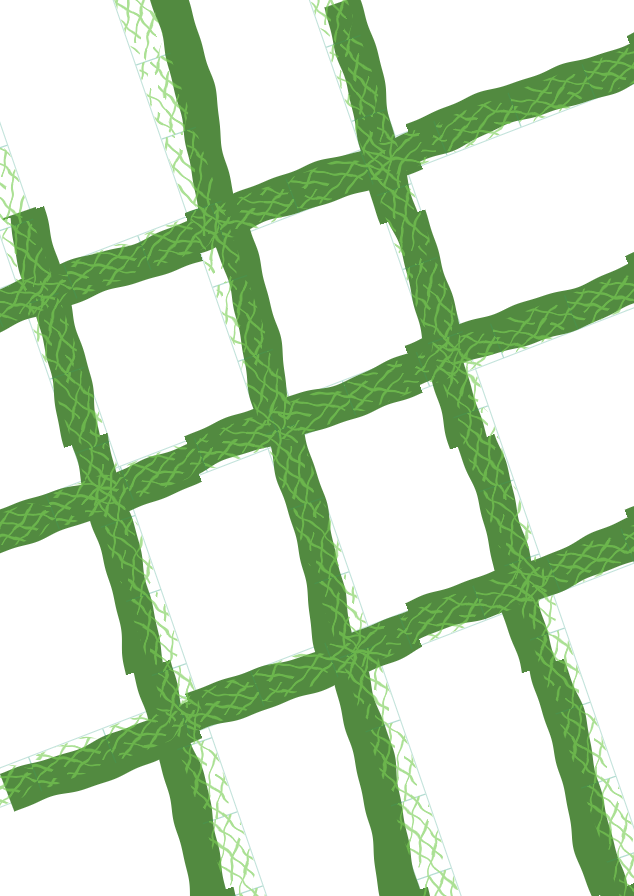
This pattern is drawn by a WebGL 2 fragment shader. Its source:

```glsl
#version 300 es
precision highp float;
// Tilted lattice of three by three wobbly green bands, overlaid with loose strips of diamond netting.

#define LANES 3
#define STROKE 0.248       // length of one brush stroke along a lane
#define STRIP_HALF 0.0205  // half width of the netting strip
#define JOG 0.009          // sideways step where two strokes join
#define WOBBLE 0.0028      // waviness of the band edges
#define DIAMOND vec2(0.0165, 0.0285)
#define NET_WIDTH 0.0012   // half width of a netting thread

uniform vec2 u_resolution;
out vec4 fragColor;

const vec3 PAPER = vec3(1.0);
const vec3 BAND = vec3(0.32, 0.54, 0.25);
const vec3 NET_ON_BAND = vec3(0.42, 0.71, 0.30);
const vec3 NET_ON_PAPER = vec3(0.67, 0.88, 0.58);
const vec3 GUIDE = vec3(0.70, 0.86, 0.82);
const vec3 TICK_ON_BAND = vec3(0.27, 0.59, 0.33);

float hash(vec2 p) {
    return fract(sin(dot(p, vec2(127.1, 311.7))) * 43758.55);
}

// Antialiased coverage of a signed distance
float cover(float d) {
    return clamp(0.5 - d * u_resolution.y, 0.0, 1.0);
}

// Two crossing sets of hand-drawn threads, grouped in tapered tufts
float netting(float across, float along, float unit) {
    float cell = floor(along / unit);
    float f = along / unit - cell;
    vec2 q = vec2(across, along);
    q.x += 0.0013 * sin(along * 173.0 + cell * 2.1) + 0.0007 * sin(along * 391.0);
    q.y += 0.0025 * sin(across * 190.0 + cell * 1.7);
    q /= DIAMOND;
    vec2 d = vec2(q.x + q.y, q.x - q.y);
    vec2 id = floor(d);
    float spacing = 1.0 / length(1.0 / DIAMOND);
    vec2 thread = abs(fract(d) - 0.5) * spacing;

    // Thread thickness varies and some pieces are missing
    vec2 chance = vec2(hash(id + 3.0), hash(id.yx + 17.0));
    vec2 width = NET_WIDTH * (0.75 + 0.65 * chance);
    width = mix(width, vec2(-0.004), step(0.88, chance));
    float net = max(cover(thread.x - width.x), cover(thread.y - width.y));

    float taper = 0.95 - 0.55 * smoothstep(0.72, 1.0, f) - 0.2 * smoothstep(0.12, 0.0, f);
    return net * cover(abs(across) - STRIP_HALF * taper);
}

// Adds one family of parallel lanes; layers hold band, netting, guides and ticks
void addLanes(vec2 p, float slope, vec3 origin, vec3 offset, vec3 drift,
              vec3 head, float side, float halfWidth, inout vec4 layers) {
    float stretch = sqrt(1.0 + slope * slope);
    for (int i = 0; i < LANES; i++) {
        float lane = float(i) + side * 4.0;
        float across = (p.x - origin[i] - slope * p.y) / stretch;
        float t = p.y + slope * across / stretch;
        float along = t * stretch;

        // Band: drifting strokes that step sideways at each join
        float s = (t - 0.242 + 0.027 * step(side, 0.0)) / STROKE;
        float f = fract(s);
        float centre = offset[i] - drift[i] * t - side * JOG * (f - 0.5);
        centre += WOBBLE * sin(6.283 * f + lane) + 0.001 * sin(t * 71.0 + lane * 2.3);
        float edge = halfWidth + 0.0013 * sin(t * 43.0 + lane * 1.9)
                   + 0.0006 * sin(t * 137.0 + lane);
        float band = max(abs(across - centre) - edge, head[i] - t);
        layers.x = max(layers.x, cover(band));

        // Strip: netting, two thin guide lines and regular cross ticks
        float unit = STROKE * stretch / 3.0;
        float phase = along + 0.021 * lane;
        layers.y = max(layers.y, netting(across, phase, unit));
        float rail = abs(abs(across) - STRIP_HALF) - 0.0006;
        layers.z = max(layers.z, cover(rail));
        float tick = abs(fract(phase / unit + 0.5) - 0.5) * unit - 0.0007;
        layers.w = max(layers.w, cover(max(tick, abs(across) - STRIP_HALF)));
    }
}

void main() {
    vec2 p = gl_FragCoord.xy / u_resolution.y;
    p.y = 1.0 - p.y;  // measure downwards from the top edge
    vec4 layers = vec4(0.0);

    // Steep lanes
    addLanes(p, 0.345, vec3(-0.069, 0.148, 0.367), vec3(0.029, 0.038, 0.008),
             vec3(0.064, 0.075, 0.032), vec3(0.24, -1.0, 0.006), 1.0, 0.021, layers);
    // Shallow lanes, with the axes swapped
    addLanes(p.yx, -0.385, vec3(0.344, 0.594, 0.879), vec3(0.006, 0.005, 0.013),
             vec3(0.020, 0.020, 0.030), vec3(-1.0, -1.0, 0.005), -1.0, 0.0225, layers);

    // Composite guides under the bands, netting above
    vec3 color = mix(PAPER, GUIDE, max(layers.z * 0.8, layers.w));
    color = mix(color, BAND, layers.x);
    color = mix(color, TICK_ON_BAND, layers.x * layers.w * 0.5);
    color = mix(color, mix(NET_ON_PAPER, NET_ON_BAND, layers.x), layers.y);
    fragColor = vec4(color, 1.0);
}
```
